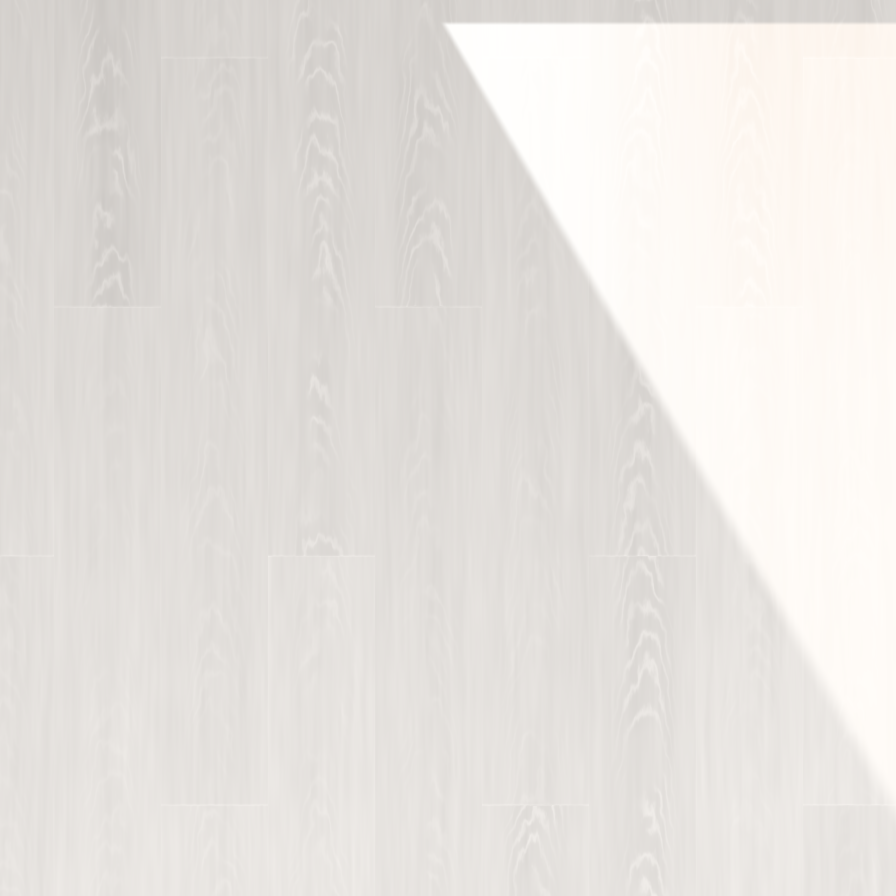
A WebGL 2 fragment shader for this texture:

```glsl
#version 300 es
precision highp float;

uniform vec2 u_resolution;
out vec4 fragColor;

const vec2 PLANK_SIZE = vec2(0.1194, 0.834);
const vec2 PLANK_ORIGIN = vec2(0.0605, 0.6576);
const vec2 LIGHT_APEX = vec2(0.495, 0.974);
const vec2 LIGHT_NORMAL = vec2(0.867, 0.498);

float hash(vec2 p) {
    return fract(sin(dot(p, vec2(127.1, 311.7))) * 43758.5453);
}

float noise(vec2 p) {
    vec2 i = floor(p);
    vec2 f = fract(p);
    f = f * f * (3.0 - 2.0 * f);
    float low = mix(hash(i), hash(i + vec2(1.0, 0.0)), f.x);
    float high = mix(hash(i + vec2(0.0, 1.0)), hash(i + vec2(1.0, 1.0)), f.x);
    return mix(low, high, f.y);
}

// Signed noise summed over octaves
float fbm(vec2 p) {
    float sum = 0.0;
    float weight = 0.5;
    for (int i = 0; i < 4; i++) {
        sum += weight * (noise(p) - 0.5);
        p = p * 2.03 + 17.3;
        weight *= 0.5;
    }
    return sum;
}

// Long fibres and short pores running along the plank
float fibreGrain(vec2 p, float seed) {
    vec2 q = p + seed * vec2(3.7, 9.1);
    q.x += 0.006 * fbm(q * vec2(14.0, 5.0));
    float bands = fbm(q * vec2(42.0, 1.8));
    float fibres = fbm(q * vec2(110.0, 5.0));
    float pores = noise(q * vec2(290.0, 22.0)) - 0.5;
    return 0.022 * bands + 0.036 * fibres + 0.016 * pores;
}

// Nested arches around the heart of the plank
float archGrain(vec2 p, float x, float seed) {
    vec2 q = p + seed * vec2(5.3, 7.9);
    float bentX = x + 0.016 * fbm(q * vec2(8.0, 6.0));
    float rings = 25.0 * (p.y + 85.0 * bentX * bentX);
    rings += 2.6 * fbm(q * vec2(36.0, 12.0)) + 0.8 * fbm(q * vec2(120.0, 45.0));
    float wave = 0.5 + 0.5 * sin(6.2832 * rings);
    float detail = 1.0 - smoothstep(0.2, 0.55, fwidth(rings));
    float heart = 1.0 - smoothstep(0.008, 0.044, abs(bentX));
    float patches = smoothstep(0.25, 0.7, noise(q * vec2(50.0, 16.0)));
    return heart * (detail * patches * (wave * wave * wave - 0.2) - 0.3);
}

// Pale line of the given half width
float seam(float distanceToLine, float halfWidth, float pixel) {
    return 1.0 - smoothstep(halfWidth - pixel, halfWidth + pixel, distanceToLine);
}

// Grain, plank tone and seams as one brightness offset
float plankRelief(vec2 p, float pixel) {
    float column = floor((p.x - PLANK_ORIGIN.x) / PLANK_SIZE.x);
    float jointY = PLANK_ORIGIN.y + column * PLANK_SIZE.y / 3.0;
    float row = floor((p.y - jointY) / PLANK_SIZE.y);
    vec2 local = p - vec2(PLANK_ORIGIN.x + column * PLANK_SIZE.x, jointY + row * PLANK_SIZE.y);
    float seed = hash(vec2(column, row) + 4.0);
    float figure = smoothstep(0.15, 0.9, hash(vec2(row, column) + 11.0));
    vec2 edge = min(local, PLANK_SIZE - local);

    float relief = 0.016 * (seed - 0.5) - 0.006 * figure;
    relief += fibreGrain(p, seed);
    relief += mix(0.012, 0.052, figure) * archGrain(p, local.x - 0.5 * PLANK_SIZE.x, seed);
    float wear = 0.4 + 0.6 * noise(p * vec2(70.0, 25.0));
    relief += 0.025 * wear * seam(edge.y, 0.0013, pixel);
    relief += 0.007 * wear * seam(edge.x, 0.001, pixel);
    return relief;
}

// Slanted patch of light whose border softens away from the apex
float lightPatch(vec2 p, float pixel) {
    vec2 fromApex = p - LIGHT_APEX;
    float softness = mix(0.003, 0.014, clamp(-fromApex.y, 0.0, 1.0)) + pixel;
    float slope = smoothstep(-softness, softness, dot(fromApex, LIGHT_NORMAL));
    float top = smoothstep(-0.002 - pixel, 0.002 + pixel, -fromApex.y);
    return slope * top;
}

void main() {
    vec2 p = gl_FragCoord.xy / u_resolution;
    float pixel = 0.7 / min(u_resolution.x, u_resolution.y);
    float relief = plankRelief(p, pixel);

    // Shaded floor, brighter towards the bottom
    float brightness = clamp(1.0 - 0.85 * p.y + 0.1 * p.x, 0.0, 1.0);
    vec3 shade = mix(vec3(0.832, 0.817, 0.802), vec3(0.916, 0.903, 0.889), brightness);
    shade += relief;

    // Sunlit floor, warmer towards the upper right
    float warmth = smoothstep(0.55, 0.9, p.x) * (0.55 + 0.45 * smoothstep(0.5, 1.0, p.y));
    vec3 sunlit = mix(vec3(1.0, 0.998, 0.992), vec3(0.995, 0.968, 0.942), warmth);
    sunlit += relief * vec3(0.25, 0.45, 0.6) * (0.3 + 0.7 * warmth);

    vec3 color = mix(shade, sunlit, lightPatch(p, pixel));
    fragColor = vec4(clamp(color, 0.0, 1.0), 1.0);
}
```
